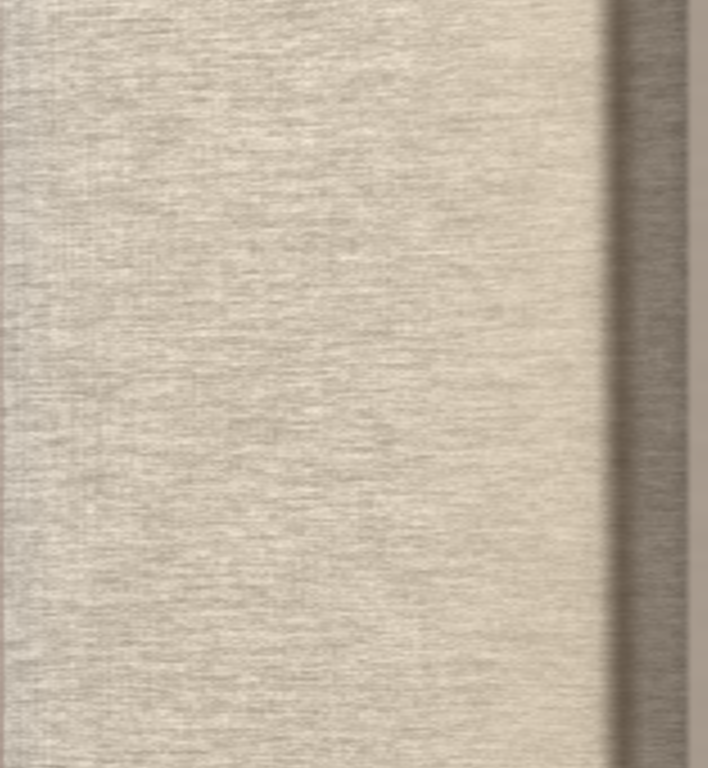
Reproduce this texture procedurally as a Shadertoy shader.

```glsl
// Cream woven fabric panel with fine horizontal threads and a shadowed fold at the right.
#define THREAD_CONTRAST 0.27
#define MOTTLE_CONTRAST 0.022
#define WARP_CONTRAST 0.050
#define THREAD_SLOPE 0.05
#define FOLD_X 0.857
#define BORDER_X 0.973
#define CREAM vec3(0.812, 0.765, 0.694)
#define SHADOW vec3(0.415, 0.365, 0.310)
#define FOLD vec3(0.515, 0.473, 0.425)
#define BORDER vec3(0.655, 0.605, 0.555)

float hash(vec2 cell) {
    vec3 h = fract(vec3(cell.xyx) * 0.1031);
    h += dot(h, h.yzx + 33.33);
    return fract((h.x + h.y) * h.z);
}

float noise(vec2 p) {
    vec2 cell = floor(p), f = fract(p);
    f = f * f * (3.0 - 2.0 * f);
    return mix(mix(hash(cell), hash(cell + vec2(1, 0)), f.x),
               mix(hash(cell + vec2(0, 1)), hash(cell + vec2(1, 1)), f.x), f.y);
}

// Horizontal threads from long strands to short fibres, centred on zero
float threads(vec2 p) {
    float strand = noise(p * vec2(15.0, 210.0));
    float thread = noise(p * vec2(42.0, 245.0) + 37.0);
    float stitch = noise(p * vec2(85.0, 190.0) + 91.0);
    float fibre = noise(p * vec2(170.0, 260.0) + 143.0);
    return 0.28 * strand + 0.32 * thread + 0.25 * stitch + 0.27 * fibre - 0.56;
}

void mainImage(out vec4 fragColor, in vec2 fragCoord) {
    vec2 uv = fragCoord / iResolution.xy;
    vec2 p = fragCoord / iResolution.y;

    // Threads rise slightly to the right towards the top and waver
    vec2 weave = p;
    weave.y += 0.005 * noise(p * vec2(8.0, 10.0)) - THREAD_SLOPE * p.x * p.y * p.y;
    float grain = threads(weave);
    float mottle = noise(weave * vec2(14.0, 30.0) + 13.0)
                 + 1.3 * noise(weave * vec2(36.0, 80.0) + 57.0) - 1.15;
    float warp = noise(vec2(p.x * 190.0, p.y * 9.0)) - 0.5;

    // Lit panel: calmer and warmer towards the fold, cooler at the left
    float calm = smoothstep(0.45, 0.85, uv.x);
    float leftSide = 1.0 - smoothstep(0.02, 0.30, uv.x);
    float farLeft = 1.0 - smoothstep(0.02, 0.09, uv.x);
    vec3 panel = CREAM + 0.026 * (uv.y - 0.45);
    panel += vec3(0.010, 0.003, -0.008) * calm;
    panel += vec3(-0.012, -0.006, 0.004) * leftSide;
    panel -= vec3(0.024, 0.018, 0.008) * farLeft;
    panel += THREAD_CONTRAST * mix(1.0, 0.62, calm) * grain;
    panel += MOTTLE_CONTRAST * mix(1.0, 0.6, calm) * mottle;
    panel += WARP_CONTRAST * mix(0.4, 1.0, leftSide) * (1.0 - calm) * warp;

    // Thin worn edge at the far left, stronger lower down
    float worn = (1.0 - smoothstep(0.002, 0.009, uv.x)) * mix(0.75, 0.25, uv.y);
    panel = mix(panel, vec3(0.64, 0.56, 0.52), worn);

    // Fold: deep shadow beside the panel, then dull grey cloth
    float foldEdge = FOLD_X + 0.007 * (0.5 - uv.y);
    float fromEdge = uv.x - foldEdge;
    vec3 fold = mix(SHADOW, FOLD, smoothstep(0.020, 0.056, fromEdge));
    fold *= 1.0 - 0.09 * smoothstep(0.085, 0.115, fromEdge);
    float cloth = smoothstep(0.015, 0.060, fromEdge);
    fold += mix(0.06, 0.13, cloth) * grain + 0.018 * mottle;

    // Soft joins between panel, fold and plain border
    vec3 color = mix(panel, fold, smoothstep(-0.022, 0.022, fromEdge));
    color *= 1.0 - 0.04 * smoothstep(-0.05, -0.015, fromEdge)
                 * (1.0 - smoothstep(-0.005, 0.02, fromEdge));
    vec3 border = BORDER + 0.010 * mottle;
    color = mix(color, border, smoothstep(BORDER_X - 0.009, BORDER_X + 0.007, uv.x));
    fragColor = vec4(clamp(color, 0.0, 1.0), 1.0);
}
```
